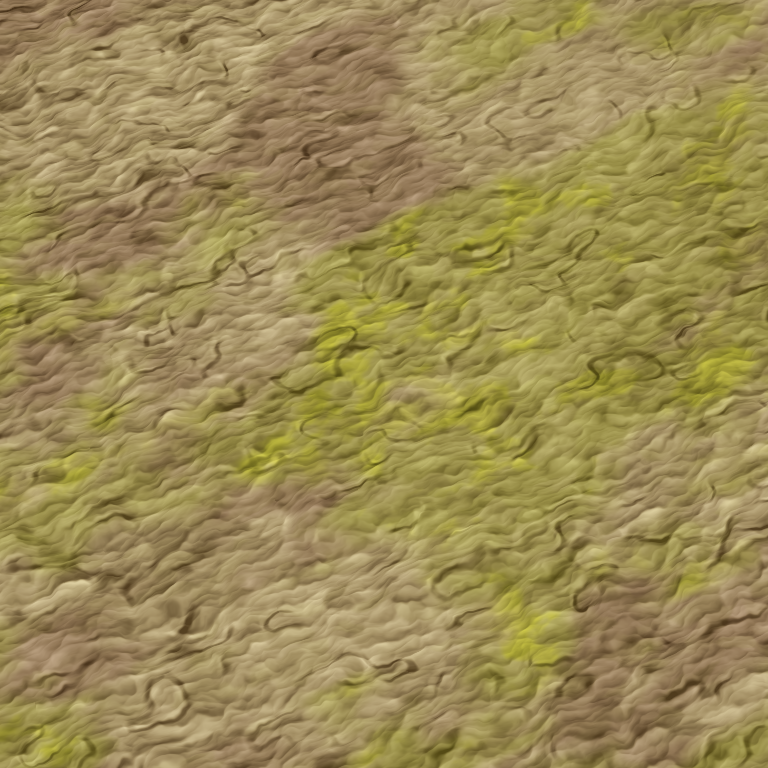
Write a three.js fragment shader that draws this texture.

```glsl
varying vec2 vUv;

const float TILT = 0.42;                      // slope of the ground, radians
const vec2 CHIP_GRID = vec2(27.0, 52.0);      // chips along and across the slope
const float CHIP_TURN = 1.5;                  // spread of chip directions
const float CHIP_SOFTNESS = 13.0;             // higher gives crisper chip edges
const float RELIEF = 0.85;
const float CREASE_DEPTH = 0.34;
const float MOSS_LINE = 0.35;                 // centre of the mossy band
const float MOSS_WIDTH = 0.15;

const vec3 LITTER_DARK = vec3(0.33, 0.25, 0.13);
const vec3 LITTER_MID = vec3(0.64, 0.56, 0.39);
const vec3 LITTER_LIGHT = vec3(0.85, 0.79, 0.62);
const vec3 MOSS_DARK = vec3(0.33, 0.29, 0.08);
const vec3 MOSS_MID = vec3(0.59, 0.55, 0.27);
const vec3 MOSS_LIGHT = vec3(0.78, 0.75, 0.46);
const vec3 SPROUT = vec3(0.62, 0.61, 0.13);
const vec3 EARTH_TINT = vec3(0.89, 0.83, 0.86);

float hash(vec2 p) {
  vec3 q = fract(p.xyx * 0.1031);
  q += dot(q, q.yzx + 33.33);
  return fract((q.x + q.y) * q.z);
}

float noise(vec2 p) {
  vec2 i = floor(p);
  vec2 f = fract(p);
  f = f * f * (3.0 - 2.0 * f);
  float low = mix(hash(i), hash(i + vec2(1.0, 0.0)), f.x);
  float high = mix(hash(i + vec2(0.0, 1.0)), hash(i + 1.0), f.x);
  return mix(low, high, f.y);
}

float fbm(vec2 p) {
  float sum = 0.0;
  float amp = 0.533;
  for (int i = 0; i < 4; i++) {
    sum += amp * noise(p);
    p = p * 2.03 + 17.3;
    amp *= 0.5;
  }
  return sum;
}

mat2 turn(float a) {
  float c = cos(a);
  float s = sin(a);
  return mat2(c, -s, s, c);
}

// Soft cells lit on their upper side: x is tone around zero, y is a random hue
vec2 chips(vec2 p) {
  vec2 cell = floor(p);
  vec2 sum = vec2(0.0);
  float total = 0.0;
  for (int j = -1; j <= 1; j++) {
    for (int i = -1; i <= 1; i++) {
      vec2 id = cell + vec2(float(i), float(j));
      vec2 centre = id + vec2(hash(id), hash(id + 41.7));
      float angle = CHIP_TURN * (hash(id + 83.1) - 0.5);
      vec2 off = turn(angle) * (p - centre);
      float weight = exp(-CHIP_SOFTNESS * length(off * vec2(0.75, 1.25)));
      float tone = 0.55 * (hash(id + 12.9) - 0.5) + 0.6 * clamp(off.y, -0.7, 0.7);
      sum += weight * vec2(tone, hash(id + 57.3));
      total += weight;
    }
  }
  return sum / max(total, 1e-9);
}

// Short curved lines where noise crosses its middle value
float creases(vec2 p) {
  float line = 1.0 - smoothstep(0.02, 0.13, abs(noise(p) - 0.5));
  return line * smoothstep(0.45, 0.75, noise(p * 0.8 + 31.0));
}

vec3 ramp(vec3 dark, vec3 mid, vec3 light, float t) {
  vec3 lower = mix(dark, mid, clamp(t * 2.0, 0.0, 1.0));
  return mix(lower, light, clamp(t * 2.0 - 1.0, 0.0, 1.15));
}

void main() {
  vec2 slope = turn(TILT) * vUv;

  // Bent grain, finer toward the top
  vec2 bend = vec2(fbm(slope * 16.0), fbm(slope * 16.0 + 71.0)) - 0.5;
  vec2 grain = (slope + 0.035 * bend) * (1.0 + 0.3 * vUv.y) * CHIP_GRID;

  // Broad patches of moss and bare earth
  float fromLine = (slope.y - MOSS_LINE) / MOSS_WIDTH;
  float band = exp(-fromLine * fromLine);
  float moss = smoothstep(0.47, 0.68, fbm(slope * vec2(4.0, 8.0) + 5.0) + 0.13 * band);
  float upperLeft = smoothstep(0.42, 0.6, slope.y) * (1.0 - smoothstep(0.35, 0.65, vUv.x));
  float earth = smoothstep(0.5, 0.68, fbm(slope * vec2(4.0, 9.0) + 43.0) + 0.12 * upperLeft);
  earth *= 1.0 - 0.8 * moss;
  float sprout = moss * smoothstep(0.55, 0.72, fbm(slope * vec2(13.0, 22.0) + 91.0));

  // Relief from two sizes of chips, fine fibre and creases
  vec2 large = chips(grain);
  vec2 small = chips(grain * 1.8 + 23.0);
  float fibre = fbm(grain * vec2(1.3, 2.2) + 61.0) - 0.5;
  float relief = 0.65 * large.x + 0.4 * small.x + 0.4 * fibre;
  float calm = mix(1.0, 0.7, smoothstep(0.5, 1.0, vUv.y) * smoothstep(0.3, 0.7, vUv.x));
  float crease = creases(grain * vec2(0.75, 0.8));
  float glint = creases(grain * vec2(0.75, 0.8) + vec2(0.1, -0.28));
  float tone = 0.53 + calm * (RELIEF * relief - CREASE_DEPTH * crease + 0.13 * glint);
  tone += 0.25 * (fbm(slope * 7.0 + 29.0) - 0.5);

  // Colour
  float green = clamp(moss * 0.9 + 0.3 * (large.y - 0.45), 0.0, 1.0);
  vec3 litter = ramp(LITTER_DARK, LITTER_MID, LITTER_LIGHT, tone);
  litter *= mix(vec3(1.0), EARTH_TINT, earth);
  vec3 mossy = ramp(MOSS_DARK, MOSS_MID, MOSS_LIGHT, tone);
  mossy = mix(mossy, SPROUT * (0.55 + 0.9 * tone), 0.6 * sprout);
  gl_FragColor = vec4(mix(litter, mossy, green), 1.0);
}
```
